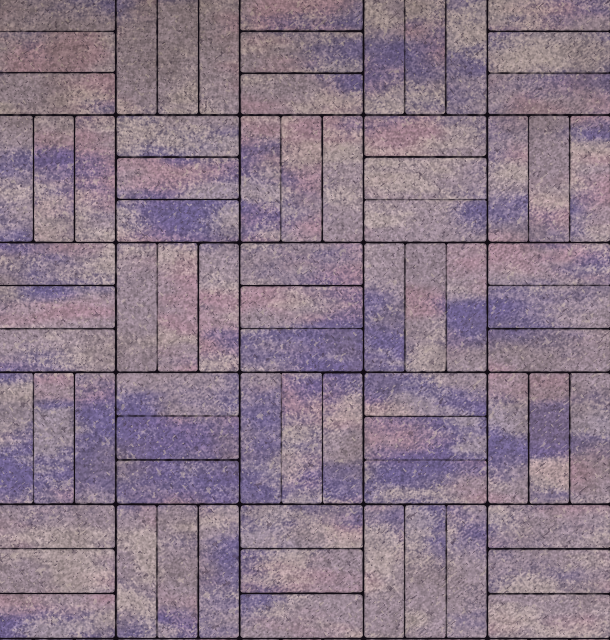
This texture is drawn by a Shadertoy shader. Its source:

```glsl
// Basket-weave paving: square blocks of three bricks, alternately lying and standing.
// Each brick is a rounded box; soft streaky noise stains it violet, rose and sand,
// and fine noise adds grains, pits and pale pebbles to the concrete.

// Lengths are in canvas heights, measured from the top left.
const vec2 FIRST_JOINT = vec2(0.181, 0.1797);
const float BLOCK_WIDTH = 0.1935;
const float BLOCK_HEIGHT = 0.1975;
const float HEIGHT_GROWTH = 0.0086;   // rows grow slightly taller downwards
const float JOINT_MIN = 0.0004;       // half width of a joint between bricks
const float JOINT_VARIATION = 0.0008;
const float BLOCK_JOINT = 0.0012;     // half width of a joint between blocks
const float CORNER_RADIUS = 0.0050;
const float GRAIN_SCALE = 400.0;
const float GRAIN_CONTRAST = 0.50;

const vec3 MAUVE = vec3(0.590, 0.522, 0.568);
const vec3 VIOLET = vec3(0.375, 0.335, 0.535);
const vec3 ROSE = vec3(0.650, 0.505, 0.560);
const vec3 SAND = vec3(0.725, 0.660, 0.630);
const vec3 UMBER = vec3(0.470, 0.410, 0.425);
const vec3 PIT = vec3(0.270, 0.220, 0.280);
const vec3 JOINT = vec3(0.070, 0.052, 0.080);
const mat2 TURN = mat2(0.80, 0.60, -0.60, 0.80);   // hides the noise lattice

float hash(vec2 p) {
    return fract(sin(dot(p, vec2(127.1, 311.7))) * 43758.5453);
}

float noise(vec2 p) {
    vec2 i = floor(p);
    vec2 f = fract(p);
    f = f * f * (3.0 - 2.0 * f);
    return mix(mix(hash(i), hash(i + vec2(1, 0)), f.x),
               mix(hash(i + vec2(0, 1)), hash(i + vec2(1, 1)), f.x), f.y);
}

float fbm(vec2 p) {
    float sum = 0.0;
    float amplitude = 0.53;
    for (int i = 0; i < 4; i++) {
        sum += amplitude * noise(p);
        p = p * 2.07 + vec2(13.7, 5.3);
        amplitude *= 0.5;
    }
    return sum;
}

float roundedBox(vec2 p, vec2 halfSize, float radius) {
    vec2 q = abs(p) - halfSize + radius;
    return length(max(q, 0.0)) + min(max(q.x, q.y), 0.0) - radius;
}

// Stained concrete at p for the brick with the given seed.
vec3 concrete(vec2 p, vec2 seed) {
    vec2 turned = TURN * p;
    float fine = noise(turned * GRAIN_SCALE);
    float coarse = noise(turned * GRAIN_SCALE * 0.53 + 31.0);
    float grain = 0.6 * fine + 0.4 * coarse - 0.5;
    float tint = hash(seed + 4.1) - 0.5;
    vec2 shift = 40.0 * vec2(hash(seed + 1.3), hash(seed + 2.7));

    // Streaks run sideways across neighbours; violet gathers in the lower half.
    float wide = fbm(p * vec2(5.0, 12.0) + 7.0);
    float own = fbm(p * vec2(7.0, 20.0) + shift);
    float band = 0.09 * exp(-pow((p.y - 0.66) / 0.08, 2.0)) + 0.07 * (p.y - 0.5);
    float violet = 0.7 * wide + 0.3 * own + band + 0.05 * tint;
    float rose = fbm(p * vec2(6.0, 15.0) + 0.25 * shift + 61.0);
    float sand = fbm(p * vec2(9.0, 23.0) + 0.05 * shift + 93.0);

    vec3 color = MAUVE + 0.03 * tint;
    color = mix(color, ROSE, 0.70 * smoothstep(0.46, 0.74, rose));
    color = mix(color, VIOLET, 0.78 * smoothstep(0.45, 0.70, violet - 0.14 * grain));
    color = mix(color, SAND, 0.55 * smoothstep(0.47, 0.73, sand + 0.22 * grain));
    color = mix(color, UMBER, 0.35 * smoothstep(0.50, 0.75, fbm(p * 11.0 + 120.0)));

    // Grain, dark pits and scattered pale pebbles.
    color *= 1.0 + GRAIN_CONTRAST * grain;
    float pits = noise(turned * 290.0 + 77.0);
    color = mix(color, PIT, 0.55 * smoothstep(0.78, 0.96, pits));
    float pebbles = noise(turned * 230.0 + 150.0);
    color = mix(color, SAND * 1.06, 0.55 * smoothstep(0.76, 0.95, pebbles));
    float blotch = noise(turned * 55.0 + 211.0) + 0.25 * grain;
    return mix(color, SAND, 0.5 * smoothstep(0.94, 1.03, blotch));
}

void mainImage(out vec4 fragColor, in vec2 fragCoord) {
    float pixel = 1.0 / iResolution.y;
    vec2 p = vec2(fragCoord.x, iResolution.y - fragCoord.y) * pixel;

    // Block grid, then three bricks per block in alternating direction.
    vec2 fromJoint = p - FIRST_JOINT;
    vec2 blockSize = vec2(BLOCK_WIDTH, BLOCK_HEIGHT + HEIGHT_GROWTH * fromJoint.y);
    vec2 grid = fromJoint / blockSize;
    vec2 block = floor(grid);
    bool lying = mod(block.x + block.y, 2.0) < 0.5;
    vec2 split = lying ? vec2(1, 3) : vec2(3, 1);
    vec2 cell = grid * split;
    vec2 brickSize = blockSize / split;
    vec2 seed = floor(cell) + split * 17.3;

    // Slightly uneven placing, joint width and chipped edges.
    vec2 local = (fract(cell) - 0.5) * brickSize;
    local += 0.0010 * (vec2(hash(seed + 5.9), hash(seed + 8.2)) - 0.5);
    float joint = JOINT_MIN + JOINT_VARIATION * hash(seed + 3.3);
    float edge = roundedBox(local, 0.5 * brickSize - joint, CORNER_RADIUS);
    vec2 inBlock = (fract(grid) - 0.5) * blockSize;
    edge = max(edge, roundedBox(inBlock, 0.5 * blockSize - BLOCK_JOINT, CORNER_RADIUS));
    edge += 0.0009 * (noise(TURN * p * 150.0) - 0.5);

    vec3 color = concrete(p, seed);
    color *= mix(0.86, 1.0, smoothstep(0.0, 0.003, -edge));

    // Duller light along the top, darkest at the upper left.
    float shade = smoothstep(0.35, 0.0, p.y) * (0.18 - 0.10 * p.x);
    color *= 1.02 - shade * vec3(0.9, 0.95, 1.2);

    color = mix(color, JOINT, smoothstep(-0.6 * pixel, 0.6 * pixel, edge));
    fragColor = vec4(color, 1.0);
}
```
